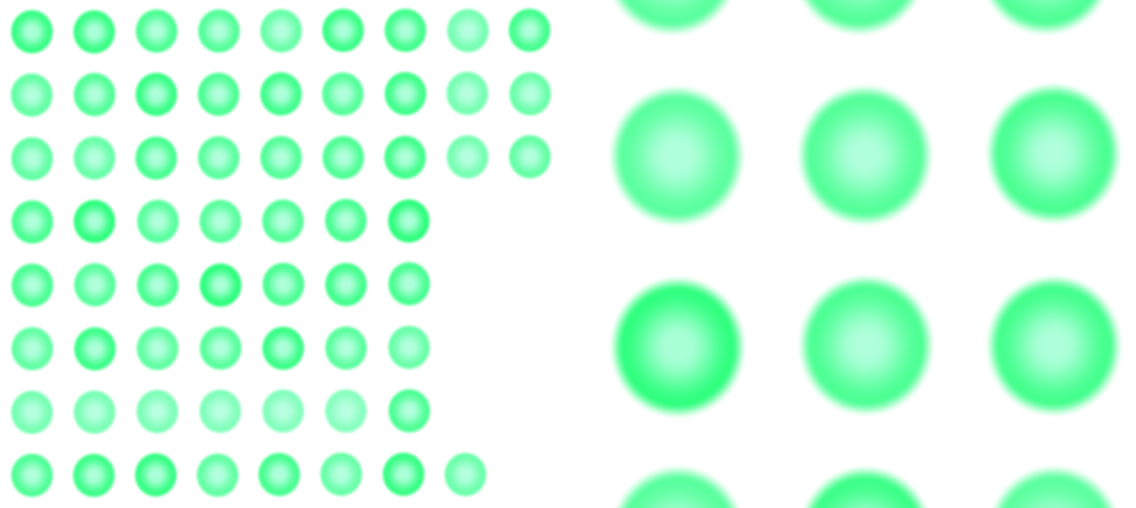
Left: the whole. Right: its middle third, enlarged.
Write a WebGL 2 fragment shader that draws this pattern.

```glsl
#version 300 es
precision highp float;
// Rows of soft mint-green dots with brighter rims, on white, with a ragged right side.
uniform vec2 u_resolution;
out vec4 fragColor;

float hash(vec2 p) {
  vec3 q = fract(vec3(p.xyx) * 0.1031);
  q += dot(q, q.yzx + 33.33);
  return fract((q.x + q.y) * q.z);
}

// Number of dots in a row, counted from the top
float dotsInRow(float row) {
  return row < 2.5 ? 9.0 : row < 6.5 ? 7.0 : 8.0;
}

// Spacing across, which differs slightly between groups of rows
float rowPitch(float row) {
  return row < 2.5 ? 0.1225 : row < 6.5 ? 0.1237 : 0.1218;
}

// Paleness of a rim: random, with one pale row and one pale column
float paleness(vec2 cell) {
  float pale = 0.75 * hash(cell + 17.0);
  if (cell.y == 6.0 && cell.x < 5.5) pale = 0.85 + 0.04 * cell.x;
  if (cell.y < 2.5 && cell.x == 7.0) pale = 0.85;
  return pale;
}

void main() {
  // Canvas height is one unit, measured down from the top
  vec2 p = gl_FragCoord.xy / u_resolution.y;
  p.y = 1.0 - p.y;

  // Find the cell and the centre of its dot
  float row = floor(p.y * 8.0);
  float pitch = rowPitch(row);
  float column = floor((p.x - 0.063) / pitch + 0.5);
  vec2 cell = vec2(column, row);
  vec2 center = vec2(0.063 + column * pitch, 0.0625 + row * 0.1248 - column * 0.0004);
  center += (vec2(hash(cell + 3.1), hash(cell + 8.7)) - 0.5) * 0.0016;

  // Light core, saturated rim, soft outer edge
  float d = length((p - center) * vec2(1.02, 0.98));
  float pale = paleness(cell);
  vec3 core = mix(vec3(0.66, 1.0, 0.84), vec3(0.72, 1.0, 0.88), pale);
  vec3 rim = mix(vec3(0.18, 1.0, 0.49), vec3(0.52, 1.0, 0.74), pale);
  vec3 mint = mix(core, rim, smoothstep(0.006, 0.037, d));
  float cover = 1.0 - smoothstep(0.036, 0.047, d);
  cover *= step(0.0, column) * step(column + 0.5, dotsInRow(row));

  fragColor = vec4(mix(vec3(1.0), mint, cover), 1.0);
}
```
